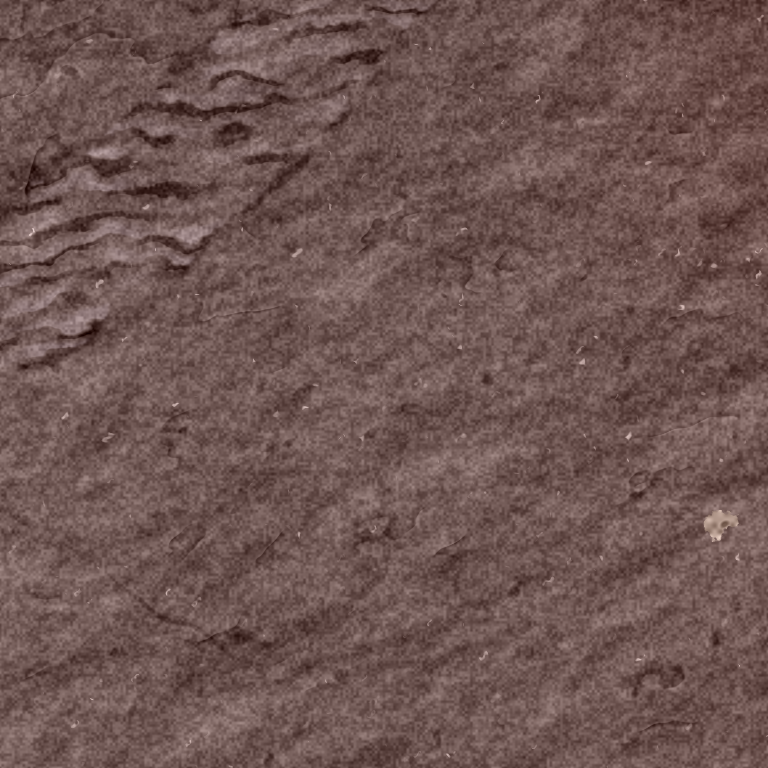
Give the GLSL for this texture, as a WebGL 1 fragment shader.

```glsl
precision highp float;
// Damp brown mud crossed by a ribbed wheel track at the upper left.
// A noise height field is lit from above, then crisp scarps, pits, creases,
// broken ribs, pale specks, one stone and fine grain change its brightness.

uniform vec2 u_resolution;

const vec3 MUD = vec3(0.432, 0.338, 0.323);
const vec3 RED_TINT = vec3(0.006, -0.008, -0.010);
const vec3 WET_TINT = vec3(-0.004, 0.000, 0.018);
const vec3 STONE = vec3(0.76, 0.66, 0.61);
const vec2 LIGHT = vec2(-0.45, 0.89);
const vec2 STONE_POS = vec2(0.938, 0.317);
const float RELIEF = 0.75;
const float SCARP_SHADOW = 0.10;
const float GRAIN_SCALE = 290.0;
const float GRAIN = 0.165;
const float RIB_STEP = 0.033;
const float RIB_LIGHT = 0.15;
const float RIB_SHADOW = 0.17;
const float PIT_GRID = 15.0;
const float PIT_DEPTH = 0.17;
const float SPECK_GRID = 70.0;
const float SPECK_LIGHT = 0.32;

float hash(vec2 p) {
  vec3 q = fract(p.xyx * 0.1031);
  q += dot(q, q.yzx + 33.33);
  return fract((q.x + q.y) * q.z);
}

float noise(vec2 p) {
  vec2 i = floor(p), f = fract(p);
  f = f * f * (3.0 - 2.0 * f);
  return mix(mix(hash(i), hash(i + vec2(1, 0)), f.x),
             mix(hash(i + vec2(0, 1)), hash(i + vec2(1, 1)), f.x), f.y);
}

float fbm(vec2 p) {
  float sum = 0.0, amp = 0.5;
  for (int i = 0; i < 4; i++) {
    sum += amp * noise(p);
    p = mat2(1.6, 1.2, -1.2, 1.6) * p + 17.3;
    amp *= 0.5;
  }
  return sum;
}

vec2 turn(vec2 p, float a) {
  return vec2(cos(a) * p.x + sin(a) * p.y, cos(a) * p.y - sin(a) * p.x);
}

// Clods slightly drawn out along a gentle rise to the right
float height(vec2 p) {
  return fbm(turn(p, 0.35) * vec2(11.0, 15.0) + 40.0);
}

// Small steps in the mud: shadow with one crisp and one soft side
float scarps(vec2 p, float amount) {
  float d = fbm(turn(p, 0.5) * vec2(9.0, 15.0) + 3.0) - 0.47;
  float shadow = smoothstep(-0.012, 0.004, d) * (1.0 - smoothstep(0.004, 0.07, d));
  float lit = smoothstep(-0.06, -0.02, d) * (1.0 - smoothstep(-0.02, -0.004, d));
  return (0.4 * lit - shadow) * smoothstep(0.62 - amount, 0.82 - amount, noise(p * 17.0 + 60.0));
}

// Signed depth inside the curved track, positive within
float trackDepth(vec2 p) {
  float lower = 0.51 + 0.42 * p.x + 0.80 * p.x * p.x;
  float upper = 0.72 + 0.81 * p.x;
  return 0.75 * min(p.y - lower, upper - p.y) + 0.05 * (fbm(p * 26.0) - 0.47);
}

// x: lit rib tops, y: thin shadows under them
vec2 ribs(vec2 p) {
  float wander = 0.05 * (fbm(p * vec2(20.0, 30.0)) - 0.47) + 0.022 * noise(p * vec2(9.0, 5.0));
  float s = (p.y - 0.13 * p.x + wander) / RIB_STEP;
  float f = fract(s), row = floor(s);
  float topBreak = smoothstep(0.25, 0.55, noise(vec2(p.x * 17.0, row * 7.3)));
  float underBreak = smoothstep(0.30, 0.60, noise(vec2(p.x * 20.0, row * 5.7 + 30.0)));
  float thick = 0.25 + 0.30 * noise(vec2(p.x * 24.0, row * 3.9));
  float top = smoothstep(thick, thick + 0.12, f) * (1.0 - smoothstep(0.7, 1.0, f));
  float under = smoothstep(0.0, 0.12, f) * (1.0 - smoothstep(thick - 0.10, thick + 0.04, f));
  float patchy = 0.35 + 0.65 * smoothstep(0.35, 0.6, fbm(p * 11.0 + 8.0));
  return vec2(top * topBreak * patchy, under * underBreak);
}

// Short, crisp, dark dents with a pale rim on one side
float pits(vec2 p) {
  vec2 q = p * PIT_GRID + 0.32 * (vec2(fbm(p * 40.0), fbm(p * 40.0 + 9.0)) - 0.47);
  float sum = 0.0;
  for (int j = -1; j <= 1; j++) {
    for (int i = -1; i <= 1; i++) {
      vec2 cell = floor(q) + vec2(i, j);
      float r = hash(cell + 3.1), kind = hash(cell + 51.7);
      vec2 d = q - cell - vec2(hash(cell + 11.0), hash(cell + 23.0));
      d = turn(d, kind < 0.55 ? 1.0 + kind : kind - 0.3);
      vec2 size = vec2(0.08 + 0.40 * r, 0.045 + 0.06 * hash(cell + 91.0));
      float dent = 1.0 - smoothstep(0.35, 1.3, length(d / size));
      float rim = exp(-dot((d - vec2(0.0, 0.13)) / size, (d - vec2(0.0, 0.13)) / size));
      float strength = hash(cell + 77.0);
      sum += step(r, 0.42) * (0.2 + 0.8 * strength * strength) * (0.25 * rim - dent);
    }
  }
  return sum;
}

// Pale grit, thicker in a strip at the right
float specks(vec2 p) {
  vec2 q = p * SPECK_GRID + 0.8 * noise(p * 150.0), cell = floor(q);
  float strip = smoothstep(0.6, 0.95, p.x) * exp(-pow((p.y - 0.66) / 0.05, 2.0));
  float r = hash(cell + 5.0), glow = hash(cell + 83.0);
  vec2 d = q - cell - 0.3 - 0.4 * vec2(hash(cell + 31.0), hash(cell + 47.0));
  float radius = 0.10 + 0.16 * hash(cell + 63.0);
  float spot = 1.0 - smoothstep(radius * 0.4, radius * 1.5, length(d));
  return spot * step(r, 0.05 + 0.22 * strip) * (0.2 + 0.8 * glow * glow);
}

// Soft broken line from a to b
float crease(vec2 p, vec2 a, vec2 b) {
  p += 0.016 * (vec2(noise(p * 24.0), noise(p * 24.0 + 7.0)) - 0.5);
  vec2 ab = b - a;
  float d = length(p - a - ab * clamp(dot(p - a, ab) / dot(ab, ab), 0.0, 1.0));
  return (1.0 - smoothstep(0.001, 0.006, d)) * smoothstep(0.3, 0.7, noise(p * 19.0));
}

void main() {
  vec2 p = gl_FragCoord.xy / u_resolution.y;

  // Broad tone: dull right side, paler middle left, faint streaks at the top right
  float right = smoothstep(0.55, 1.0, p.x);
  float far = right * smoothstep(0.5, 0.8, p.y);
  float tone = 0.11 * (fbm(p * 3.6 + 5.0) - 0.47) - 0.045 * far;
  tone -= 0.035 * right * (1.0 - smoothstep(0.1, 0.3, p.y));
  tone += 0.022 * exp(-dot(p - vec2(0.3, 0.42), p - vec2(0.3, 0.42)) * 9.0);
  tone += 0.07 * far * (noise(turn(p, -0.16) * vec2(4.0, 38.0)) - 0.5);

  // Lit relief, scarps, dents and creases; rougher beyond the track
  vec2 e = LIGHT * 0.0045;
  float depth = trackDepth(p);
  float track = smoothstep(-0.003, 0.005, depth);
  float beyond = smoothstep(0.68, 0.78, p.y - 0.81 * p.x);
  float value = tone + RELIEF * (height(p - e) - height(p + e));
  value += (1.0 - track) * (SCARP_SHADOW * scarps(p, 0.2 * beyond) + PIT_DEPTH * pits(p));
  value -= 0.10 * crease(p, vec2(0.02, 0.33), vec2(0.34, 0.12));
  value -= 0.06 * crease(p, vec2(0.28, 0.60), vec2(0.56, 0.46));

  // Track ribs and its crumbled, shaded lips
  vec2 rib = ribs(p) * track;
  value += RIB_LIGHT * rib.x - RIB_SHADOW * rib.y + 0.01 * track;
  float lip = exp(-pow(depth / 0.008, 2.0));
  value -= 0.15 * lip * smoothstep(0.3, 0.65, noise(p * 26.0));

  // Grain and grit
  value += GRAIN * (noise(p * GRAIN_SCALE) - 0.5);
  value += 0.08 * (noise(p * GRAIN_SCALE * 0.43 + 70.0) - 0.5);
  value += SPECK_LIGHT * specks(p);

  vec3 color = MUD + value + RED_TINT * (far + 0.5 * right) + WET_TINT * rib.x;

  // Pale stone with a dark notch
  vec2 s = turn(p - STONE_POS, 0.5) * vec2(0.8, 1.2);
  float edge = length(s) + 0.03 * (fbm(p * 90.0) - 0.47);
  float stone = 1.0 - smoothstep(0.015, 0.020, edge);
  float notch = 1.0 - smoothstep(0.002, 0.007, length(s - vec2(0.004, -0.003)));
  vec3 stoneColor = STONE + 0.5 * (noise(p * 130.0) - 0.5) - 0.35 * notch;
  color = mix(color, stoneColor, stone);

  gl_FragColor = vec4(clamp(color, 0.0, 1.0), 1.0);
}
```
